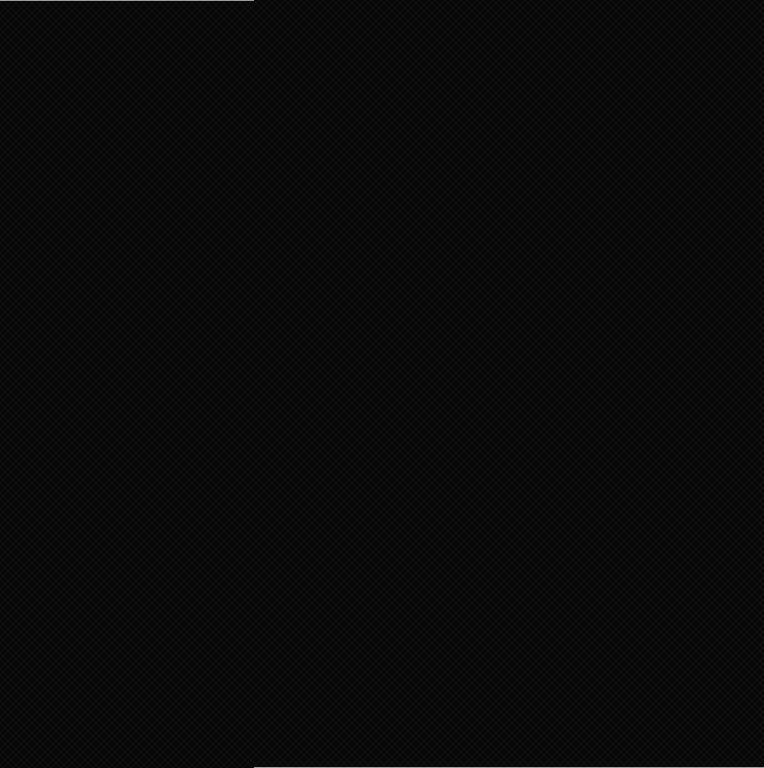
This pattern is drawn by a Shadertoy shader. Its source:

```glsl
const float ROWS = 48.0;            // repeats per canvas height
const float RADIUS = 0.5;           // circle radius, in cells
const float LINE_WIDTH = 0.03;      // stroke width, in cells
const float SOFTNESS = 0.36;        // edge filter, in pixels
const vec3 GROUND = vec3(0.027);
const vec3 LINE = vec3(0.097);
const vec3 EDGE = vec3(0.72);
const float EDGE_HEIGHT = 0.0011;   // sliver height, in canvas heights
const float EDGE_SPLIT = 0.332;     // where the sliver swaps from top to bottom

// Distance to the outline of the nearest circle on a unit lattice
float ringDistance(vec2 p, vec2 center) {
    vec2 q = fract(p - center + 0.5) - 0.5;
    return abs(length(q) - RADIUS);
}

// Share of the filter covered by a stroke, also for strokes thinner than it
float strokeCoverage(float dist, float width, float filterSize) {
    float lo = max(dist - 0.5 * filterSize, -0.5 * width);
    float hi = min(dist + 0.5 * filterSize, 0.5 * width);
    return clamp((hi - lo) / filterSize, 0.0, 1.0);
}

// Light slivers: along the top at the left, along the bottom at the right
float edgeCoverage(vec2 uv, float pixel) {
    float right = step(EDGE_SPLIT, uv.x);
    float depth = mix(1.0 - uv.y, uv.y, right);
    return clamp((EDGE_HEIGHT - depth) / pixel + 0.5, 0.0, 1.0);
}

void mainImage(out vec4 fragColor, in vec2 fragCoord) {
    vec2 uv = fragCoord / iResolution.xy;
    vec2 p = fragCoord / iResolution.y * ROWS;
    float filterSize = SOFTNESS * ROWS / iResolution.y;

    // Two interleaved lattices of circles form the four-petal grid
    float ringA = strokeCoverage(ringDistance(p, vec2(0.0, 0.5)), LINE_WIDTH, filterSize);
    float ringB = strokeCoverage(ringDistance(p, vec2(0.5, 0.0)), LINE_WIDTH, filterSize);
    float line = max(ringA, ringB);

    vec3 color = mix(GROUND, LINE, line);
    color = mix(color, EDGE, edgeCoverage(uv, 1.0 / iResolution.y));
    fragColor = vec4(color, 1.0);
}
```
